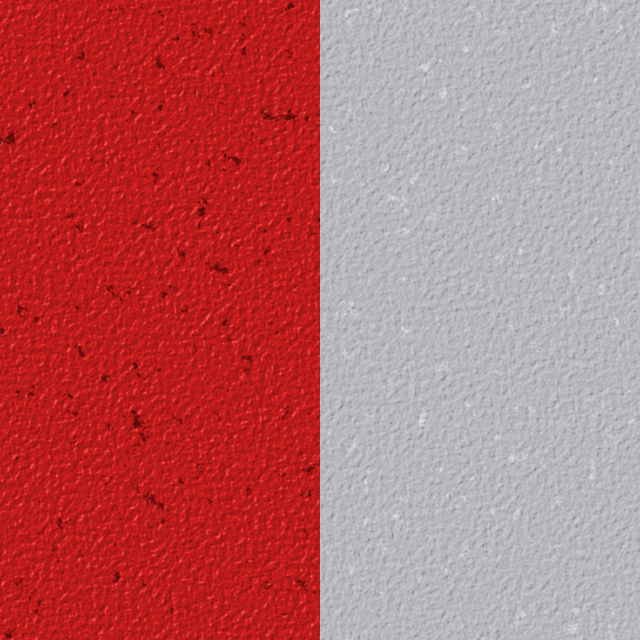
Reproduce this texture procedurally as a Shadertoy shader.

```glsl
// Two rough plaster panels side by side: worn red on the left, pale grey on the right.
#define SPLIT_X 0.5
#define BUMP_FREQ 95.0
#define BUMP_STEP 0.0016
#define STAIN_FREQ 30.0
#define FLECK_FREQ 34.0
#define RED_RELIEF 0.36
#define GREY_RELIEF 0.15
#define RED_BASE vec3(0.735, 0.105, 0.105)
#define RED_STAIN vec3(0.36, 0.035, 0.03)
#define GREY_BASE vec3(0.715, 0.717, 0.737)
#define GREY_FLECK vec3(0.83, 0.835, 0.85)

// Unit gradient chosen by an integer hash of the lattice cell
vec2 latticeGradient(vec2 cell) {
    uvec2 q = uvec2(ivec2(cell) + 4096);
    uint h = q.x * 1597334677u ^ q.y * 3812015801u;
    h = (h ^ (h >> 15)) * 2246822519u;
    h ^= h >> 13;
    float angle = float(h & 65535u) * 6.28318 / 65536.0;
    return vec2(cos(angle), sin(angle));
}

float gradientNoise(vec2 p) {
    vec2 i = floor(p), f = p - i;
    vec2 w = f * f * f * (f * (f * 6.0 - 15.0) + 10.0);
    vec2 e = vec2(1.0, 0.0);
    float a = dot(latticeGradient(i), f);
    float b = dot(latticeGradient(i + e.xy), f - e.xy);
    float c = dot(latticeGradient(i + e.yx), f - e.yx);
    float d = dot(latticeGradient(i + e.xx), f - e.xx);
    return mix(mix(a, b, w.x), mix(c, d, w.x), w.y);
}

float fbm(vec2 p, int octaves, float gain) {
    float sum = 0.0, amp = 1.0;
    for (int k = 0; k < octaves; k++) {
        sum += amp * gradientNoise(p);
        p = mat2(1.6, 1.2, -1.2, 1.6) * p + 17.3;
        amp *= gain;
    }
    return sum;
}

float plasterHeight(vec2 p) {
    return fbm(p * BUMP_FREQ, 2, 0.55);
}

// Directional relief: positive where the surface faces the upper-left light
float relief(vec2 p) {
    vec2 toLight = vec2(-0.78, 0.62) * BUMP_STEP;
    return plasterHeight(p - toLight) - plasterHeight(p + toLight);
}

vec3 redPlaster(vec2 p, float slope, float grain) {
    float stain = fbm(p * STAIN_FREQ, 4, 0.68) + 0.3 * gradientNoise(p * 7.0);
    vec3 col = mix(RED_BASE, RED_STAIN, 0.85 * smoothstep(0.45, 0.8, stain));
    col *= 1.0 + RED_RELIEF * min(slope, 0.25) + 0.09 * grain;
    // Lit rims turn pinkish
    return col + vec3(0.14, 0.19, 0.18) * smoothstep(0.2, 0.75, slope);
}

vec3 greyPlaster(vec2 p, float slope, float grain) {
    float fleck = fbm(p * FLECK_FREQ + 61.0, 4, 0.68) + 0.25 * gradientNoise(p * 8.0 + 5.0);
    vec3 col = mix(GREY_BASE, GREY_FLECK, 0.85 * smoothstep(0.4, 0.85, fleck));
    // Shadowed sides of the pits are deeper than the lit sides
    float pit = smoothstep(0.3, 0.75, -slope);
    return col * (1.0 + GREY_RELIEF * slope - 0.1 * pit + 0.05 * grain);
}

void mainImage(out vec4 fragColor, in vec2 fragCoord) {
    vec2 p = (fragCoord - 0.5 * iResolution.xy) / iResolution.y + 0.5;
    float pixel = 1.0 / iResolution.y;

    float slope = relief(p);
    float grain = gradientNoise(p * 235.0 + 9.0);

    // Panels meet along a crisp vertical edge
    float side = smoothstep(-0.5 * pixel, 0.5 * pixel, p.x - SPLIT_X);
    vec3 col = mix(redPlaster(p, slope, grain), greyPlaster(p, slope, grain), side);
    fragColor = vec4(clamp(col, 0.0, 1.0), 1.0);
}
```
